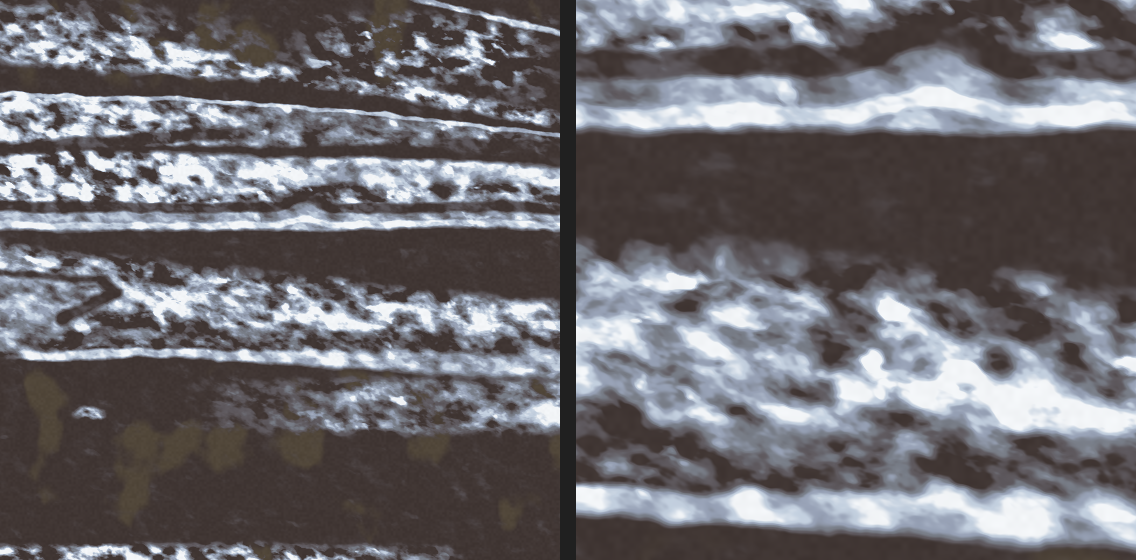
Left: the whole. Right: its middle third, enlarged.
This texture is drawn by a three.js fragment shader. Its source:

```glsl
varying vec2 vUv;

float hash(vec2 p) {
  vec3 q = fract(p.xyx * vec3(0.1031, 0.103, 0.0973));
  q += dot(q, q.yzx + 33.33);
  return fract((q.x + q.y) * q.z);
}

float noise(vec2 p) {
  vec2 i = floor(p), f = fract(p);
  f *= f * (3.0 - 2.0 * f);
  return mix(mix(hash(i), hash(i + vec2(1, 0)), f.x),
             mix(hash(i + vec2(0, 1)), hash(i + vec2(1, 1)), f.x), f.y);
}

float fbm(vec2 p) {
  float sum = 0.0, amp = 0.533;
  for (int i = 0; i < 4; i++) {
    sum += amp * noise(p);
    p = mat2(1.7, 0.9, -0.9, 1.7) * p + 17.3;
    amp *= 0.5;
  }
  return sum;
}

float span(float v, float low, float high, float soft) {
  return smoothstep(low - soft, low + soft, v) * (1.0 - smoothstep(high - soft, high + soft, v));
}

float streak(float d, float halfWidth) {
  return 1.0 - smoothstep(halfWidth * 0.5, halfWidth * 1.4, abs(d));
}

float segment(vec2 p, vec2 a, vec2 b) {
  vec2 d = b - a;
  return length(p - a - d * clamp(dot(p - a, d) / dot(d, d), 0.0, 1.0));
}

float blob(vec2 p, vec2 center, vec2 size) {
  return 1.0 - smoothstep(0.5, 1.2, length((p - center) / size));
}

// Lays a coat of sheen (x) and roughness (y) over the surface
void coat(inout vec2 surface, float mask, float sheen, float rough) {
  surface = mix(surface, vec2(sheen, rough), mask);
}

vec3 tarColor(float t) {
  vec3 c = mix(vec3(0.25, 0.21, 0.20), vec3(0.37, 0.35, 0.37), smoothstep(0.0, 0.2, t));
  c = mix(c, vec3(0.47, 0.49, 0.53), smoothstep(0.2, 0.4, t));
  c = mix(c, vec3(0.59, 0.63, 0.71), smoothstep(0.4, 0.6, t));
  c = mix(c, vec3(0.76, 0.81, 0.87), smoothstep(0.6, 0.8, t));
  return mix(c, vec3(0.95, 0.96, 0.97), smoothstep(0.8, 1.0, t));
}

void main() {
  vec2 p = vUv;
  p.y += 0.012 * (fbm(p * vec2(9, 16)) - 0.5) + 0.009 * (fbm(p * vec2(32, 40) + 5.0) - 0.5);
  float x = p.x, y = p.y;
  float right = smoothstep(0.15, 0.55, x);
  vec2 s = vec2(0.0, 0.1);

  // Upper crust and scattered glints
  float crust = 0.93 - 0.10 * x - 0.045 * x * x;
  coat(s, span(y, crust, crust + 0.07, 0.03) * (1.0 - 0.7 * right), 0.16, 1.0);
  coat(s, span(x, 0.58, 0.95, 0.06) * span(y, 0.86, 0.96, 0.03), 0.12, 1.7);
  coat(s, streak(y - crust, mix(0.036, 0.014, right)), mix(0.68, 0.5, right), 1.5);
  coat(s, streak(y - 1.0 + 0.24 * (x - 0.755), 0.005) * smoothstep(0.7, 0.78, x), 0.7, 1.0);

  // Upper fold with its bright lip and dark creases
  float lip = 0.832 - 0.01 * x - 0.065 * x * x;
  coat(s, span(y, 0.74, lip, 0.005), mix(0.72, 0.36, right), mix(1.5, 0.8, right));
  coat(s, streak(y - lip, 0.004), 0.82, 0.5);
  coat(s, span(y, 0.638, 0.728 - 0.025 * x * x, 0.006), mix(0.6, 0.74, right), mix(1.8, 0.8, right));
  coat(s, span(y, 0.64, 0.672, 0.008) * right, 0.36, 1.3);
  coat(s, streak(y - 0.732 - 0.07 * x, 0.012) * (1.0 - smoothstep(0.43, 0.46, x)), 0.02, 0.4);
  coat(s, streak(y - 0.757 + 0.02 * x, 0.013) * smoothstep(0.72, 0.8, x), 0.03, 0.3);
  coat(s, blob(p, vec2(0.79, 0.665), vec2(0.03, 0.022)), 0.08, 0.6);

  // Middle ridge with a single kink
  float kink = 0.02 * exp(-pow((x - 0.545) / 0.035, 2.0));
  coat(s, span(y, 0.589, 0.622 + kink, 0.004), 0.58, 0.6);
  coat(s, streak(y - 0.632 + 0.005 * x - kink, 0.009), 0.06, 0.3);
  coat(s, streak(y - 0.598 - 0.7 * kink, 0.006), 0.95, 0.6);

  // Lower slope: mottled top, glossy flow, brown hollow
  float flow = 0.42 + 0.115 * exp(-3.2 * x);
  coat(s, span(y, 0.41, 0.56 - 0.11 * x, 0.016), 0.27, 1.3);
  coat(s, streak(y - flow, 0.034), 0.68, 1.1);
  coat(s, span(y, 0.365, 0.408, 0.01), 0.17, 0.9);

  // Folded tongue on the left
  coat(s, span(y, 0.41, 0.507, 0.006) * (1.0 - smoothstep(0.15, 0.2, x)), 0.55, 0.7);
  coat(s, span(y, 0.37, 0.42, 0.008) * (1.0 - smoothstep(0.06, 0.13, x)), 0.48, 0.7);
  float crease = min(segment(p, vec2(0.0, 0.512), vec2(0.18, 0.497)) + 0.004,
                     segment(p, vec2(0.18, 0.497), vec2(0.208, 0.475)));
  crease = min(crease, segment(p, vec2(0.208, 0.475), vec2(0.11, 0.432)));
  coat(s, streak(crease, 0.011), 0.02, 0.25);

  // Lower lip, dull patch and bottom edge
  float lower = smoothstep(0.3, 0.9, x);
  coat(s, streak(y - 0.367 + 0.018 * lower, mix(0.008, 0.022, lower)) * smoothstep(0.0, 0.06, x),
       mix(0.95, 0.66, lower), 0.6);
  coat(s, span(y, 0.228, 0.318, 0.012) * smoothstep(0.25, 0.75, x), 0.32, 0.8);
  coat(s, blob(p, vec2(0.97, 0.255), vec2(0.065, 0.02)), 0.95, 0.6);
  coat(s, blob(p, vec2(0.16, 0.26), vec2(0.03, 0.015)), 0.3, 1.4);
  coat(s, (1.0 - smoothstep(0.012, 0.034, y)) * (1.0 - smoothstep(0.55, 0.9, x)), 0.42, 1.7);

  // Rough relief and sharp wet glints
  vec2 grain = vec2(p.x + 0.5 * p.y, p.y);
  float relief = fbm(grain * vec2(42, 62)) - 0.5;
  float glint = smoothstep(0.66, 0.82, fbm(grain * vec2(34, 46) + 31.0));
  float tone = s.x + s.y * (2.0 * relief + 0.6 * glint);
  vec3 color = tarColor(tone);

  // Olive stains on the dark parts
  float stain = smoothstep(0.58, 0.72, fbm(vUv * vec2(13, 10) + 8.0));
  stain *= (1.0 - smoothstep(0.0, 0.2, tone)) * (1.0 - span(y, 0.34, 0.85, 0.02));
  color = mix(color, vec3(0.36, 0.32, 0.24), 0.6 * stain);
  color += 0.025 * (noise(vUv * 240.0) - 0.5);
  gl_FragColor = vec4(color, 1.0);
}
```
